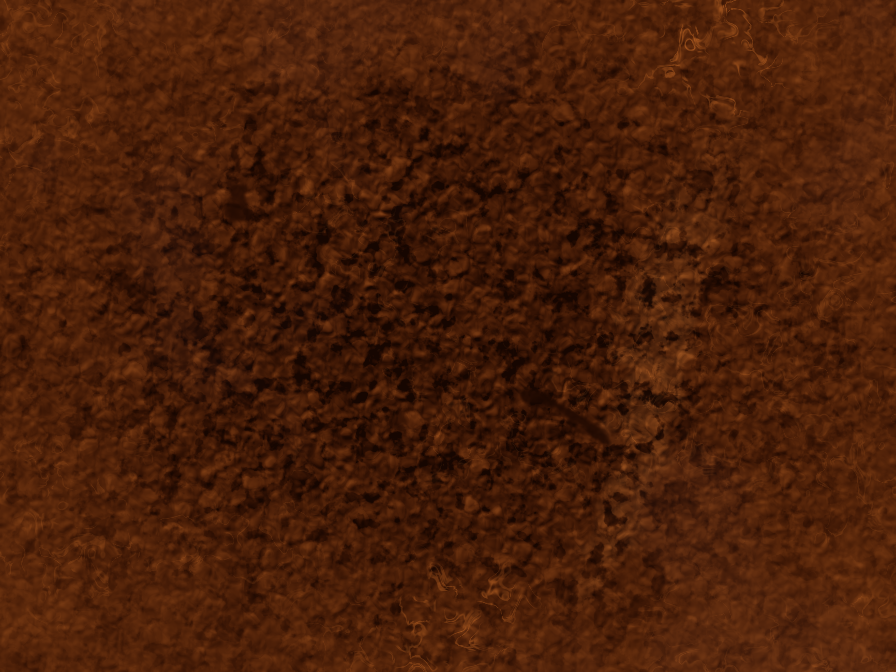
Reproduce this texture procedurally as a WebGL 2 fragment shader.

```glsl
#version 300 es
precision highp float;
// Rust-brown crumbly soil: lit domes of scattered grains over fractal noise,
// with a dark rough middle, smoother pale margins, thin mineral veins,
// a dusty streak, and a few dark pieces of debris.

#define GRAIN_SCALE 44.0
#define RELIEF 0.17
#define PIT_DEPTH 0.13
#define CORE_TONE 0.250
#define RIM_TONE 0.350
#define VEIN_SCALE 30.0
#define VEIN_GAIN 0.13
#define STREAK_GAIN 1.15
#define LIGHT_STEP vec2(-0.0025, 0.0055)

uniform vec2 u_resolution;
out vec4 fragColor;

vec2 hash2(vec2 p) {
  vec3 q = fract(p.xyx * vec3(0.1031, 0.1030, 0.0973));
  q += dot(q, q.yzx + 33.33);
  return fract((q.xx + q.yz) * q.zy);
}

float noise(vec2 p) {
  vec2 i = floor(p), f = fract(p);
  f = f * f * (3.0 - 2.0 * f);
  float low = mix(hash2(i).x, hash2(i + vec2(1, 0)).x, f.x);
  float high = mix(hash2(i + vec2(0, 1)).x, hash2(i + vec2(1, 1)).x, f.x);
  return mix(low, high, f.y);
}

float fbm(vec2 p) {
  float sum = 0.0, amp = 0.533;
  for (int i = 0; i < 4; i++) {
    sum += amp * noise(p);
    p = mat2(1.6, 1.2, -1.2, 1.6) * p + 17.3;
    amp *= 0.5;
  }
  return sum;
}

// Tallest dome around p: x is its height, y a random tint
vec2 grains(vec2 p) {
  vec2 cell = floor(p), best = vec2(0.0);
  for (int j = -1; j <= 1; j++)
    for (int i = -1; i <= 1; i++) {
      vec2 id = cell + vec2(i, j);
      vec2 kind = hash2(id + 57.0);
      vec2 d = p - id - hash2(id);
      float radius = mix(0.25, 0.75, kind.x * kind.x);
      float height = radius * (1.0 - dot(d, d) / (radius * radius));
      if (height > best.x) best = vec2(height, kind.y);
    }
  return best;
}

// Ground surface: x is height, y the tint of the large grain
vec2 ground(vec2 p) {
  p += 0.011 * (vec2(noise(p * 65.0), noise(p * 65.0 + 31.0)) - 0.5);
  vec2 large = grains(p * GRAIN_SCALE);
  float small = grains(p * GRAIN_SCALE * 2.1 + 9.0).x;
  float height = large.x + 0.6 * small + 0.9 * fbm(p * 48.0);
  return vec2(height, (large.y - 0.5) * smoothstep(0.0, 0.3, large.x));
}

float segmentDistance(vec2 p, vec2 a, vec2 b) {
  vec2 ab = b - a;
  return length(p - a - ab * clamp(dot(p - a, ab) / dot(ab, ab), 0.0, 1.0));
}

void main() {
  vec2 p = gl_FragCoord.xy / u_resolution.y;
  float broad = fbm(p * 4.0 + 3.0), ragged = fbm(p * 38.0 + 70.0) - 0.5;

  // Dark rough core fading to a lighter, calmer rim
  float reach = length((p - vec2(0.65, 0.50)) / vec2(0.74, 0.56));
  float rim = smoothstep(0.15, 1.15, reach + 0.35 * (broad - 0.5));
  float rough = mix(1.0, 0.42, rim);
  float tone = mix(CORE_TONE, RIM_TONE, rim) + 0.05 * (fbm(p * 11.0) - 0.5);

  // Grain lighting, tints and pits
  vec2 here = ground(p);
  float slope = here.x - ground(p + LIGHT_STEP).x;
  tone += rough * (RELIEF * clamp(slope, -0.8, 0.9) + 0.09 * here.y);
  tone += rough * 0.07 * (here.x - 0.75);
  float pits = smoothstep(0.54, 0.68, fbm(p * 54.0 + 41.0) + 0.15 * (broad - 0.5));
  tone -= PIT_DEPTH * pits * mix(1.0, 0.35, rim);
  tone += rough * 0.13 * (noise(p * 95.0 + 7.0) - 0.5);
  tone += 0.06 * (noise(p * 150.0) - 0.5);

  // Dark clod and curved twig
  vec2 clod = abs(p - vec2(0.356, 0.70) + 0.02 * ragged) - vec2(0.014, 0.028);
  float debris = 0.85 * smoothstep(0.008, -0.006, max(clod.x, clod.y));
  vec2 bent = p - vec2(0.0, 0.012 * sin((p.x - 0.78) * 26.0));
  float twig = segmentDistance(bent, vec2(0.785, 0.41), vec2(0.90, 0.345));
  debris = max(debris, smoothstep(0.013, 0.003, twig + 0.015 * ragged));
  tone = mix(tone, 0.12, debris * 0.85);

  // Brown ramp
  float ramp = clamp(tone, 0.085, 0.55) / 0.42;
  vec3 colour = vec3(0.42, 0.195, 0.06) * pow(vec3(ramp), vec3(1.0, 1.37, 2.0));

  // Dusty streak climbing to the right, broken up by its own grit
  float climb = (p.y - 0.10) / 0.75;
  float axis = 0.865 + 0.24 * climb + 0.02 * sin(climb * 7.0);
  float halfWidth = mix(0.018, 0.05, smoothstep(0.0, 0.4, climb));
  float streak = smoothstep(0.022, -0.022, abs(p.x - axis) - halfWidth + 0.07 * ragged);
  streak *= smoothstep(-0.02, 0.05, climb) * smoothstep(1.05, 0.6, climb);
  float grit = 0.55 + 0.9 * noise(p * 80.0 + 5.0) + 0.8 * slope;
  colour += STREAK_GAIN * streak * grit * vec3(0.07, 0.05, 0.026) * (1.0 - 0.8 * pits);

  // Short branching veins gathered in patches, plus faint greyish dust
  vec2 warped = p * VEIN_SCALE + 1.6 * vec2(noise(p * 45.0), noise(p * 45.0 + 19.0));
  float vein = smoothstep(0.06, 0.0, abs(fbm(warped) - 0.5));
  vein *= smoothstep(0.3, 0.65, noise(p * 40.0 + 63.0));
  float patches = smoothstep(0.44, 0.68, fbm(p * 5.0 + 23.0) + 0.14 * rim);
  float lode = smoothstep(0.17, 0.04, length((p - vec2(0.68, 0.09)) * vec2(0.9, 1.3)));
  lode = max(lode, smoothstep(0.17, 0.03, length(p - vec2(1.08, 0.93))));
  colour += VEIN_GAIN * vein * (0.6 * patches + 1.3 * lode) * vec3(1.0, 0.62, 0.25);
  colour += 0.02 * smoothstep(0.5, 0.72, broad) * vec3(0.6, 0.6, 0.8);

  fragColor = vec4(colour, 1.0);
}
```
